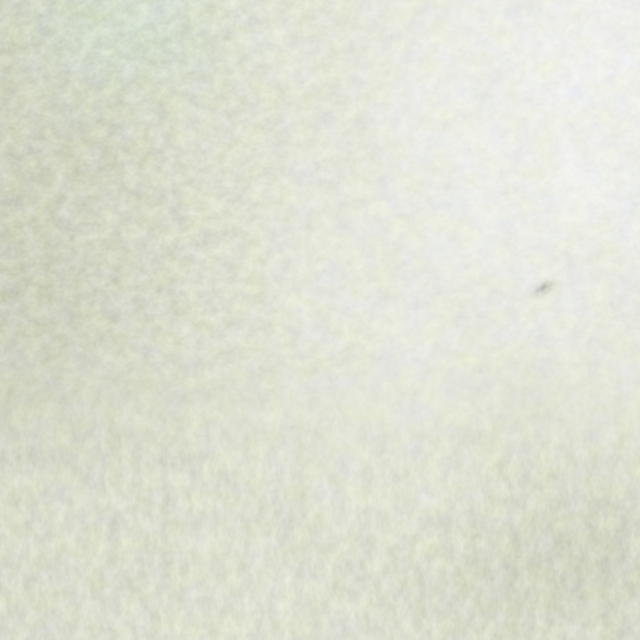
This texture is drawn by a Shadertoy shader. Its source:

```glsl
// Pale green-grey paper with soft uneven light, fine mottled grain and a small dark fleck.

const vec3 SAGE_SHADE = vec3(0.785, 0.800, 0.720);
const vec3 PAPER = vec3(0.874, 0.884, 0.825);
const vec3 PEARL = vec3(0.950, 0.955, 0.945);
const vec3 MINT_TINT = vec3(-0.020, 0.008, 0.012);
const vec3 YELLOW_TINT = vec3(0.010, 0.012, -0.026);

vec2 hashGradient(vec2 cell) {
    vec3 p = fract(vec3(cell.xyx) * vec3(0.1031, 0.1030, 0.0973));
    p += dot(p, p.yzx + 33.33);
    float angle = 6.28318 * fract((p.x + p.y) * p.z);
    return vec2(cos(angle), sin(angle));
}

float gradientNoise(vec2 p) {
    vec2 cell = floor(p);
    vec2 f = p - cell;
    vec2 w = f * f * f * (f * (f * 6.0 - 15.0) + 10.0);
    float a = dot(hashGradient(cell), f);
    float b = dot(hashGradient(cell + vec2(1, 0)), f - vec2(1, 0));
    float c = dot(hashGradient(cell + vec2(0, 1)), f - vec2(0, 1));
    float d = dot(hashGradient(cell + vec2(1, 1)), f - vec2(1, 1));
    return mix(mix(a, b, w.x), mix(c, d, w.x), w.y);
}

// Sum of octaves, each turned and shifted against the last
float fractalNoise(vec2 p, int octaves, float gain) {
    float sum = 0.0;
    float amplitude = 1.0;
    for (int i = 0; i < octaves; i++) {
        sum += amplitude * gradientNoise(p);
        p = mat2(1.6, 1.2, -1.2, 1.6) * p + vec2(17.3, 41.7);
        amplitude *= gain;
    }
    return sum;
}

float softBlob(vec2 p, vec2 center, vec2 radius) {
    vec2 d = (p - center) / radius;
    return exp(-dot(d, d));
}

// Broad light: 0 in the shaded sage areas, 1 in the bright corner
float paperLight(vec2 uv) {
    vec2 p = uv + 0.05 * vec2(gradientNoise(uv * 4.0), gradientNoise(uv * 4.0 + 30.0));
    float light = 0.45;
    light += 0.45 * softBlob(p, vec2(0.95, 0.85), vec2(0.45));
    light += 0.11 * softBlob(p, vec2(0.60, 0.50), vec2(0.25));
    light -= 0.35 * softBlob(p, vec2(-0.05, 0.65), vec2(0.34, 0.42));
    light -= 0.25 * softBlob(p, vec2(0.90, 0.12), vec2(0.20, 0.15));
    return light + 0.09 * fractalNoise(uv * 7.0 + 5.0, 2, 0.6);
}

vec3 paperColor(float light) {
    vec3 lower = mix(SAGE_SHADE, PAPER, clamp(light * 2.0, 0.0, 1.0));
    return mix(lower, PEARL, clamp(light * 2.0 - 1.0, 0.0, 1.0));
}

// Small slanted fleck with a ragged edge
float fleck(vec2 p, vec2 center, vec2 radius, float angle) {
    vec2 d = p - center;
    float c = cos(angle);
    float s = sin(angle);
    d = vec2(c * d.x + s * d.y, c * d.y - s * d.x);
    return softBlob(d, vec2(0.0), radius) * (1.0 + gradientNoise(p * 110.0));
}

void mainImage(out vec4 fragColor, in vec2 fragCoord) {
    vec2 uv = fragCoord / iResolution.xy;
    float light = paperLight(uv);
    vec3 color = paperColor(light);

    // Faint colour drift
    color += MINT_TINT * softBlob(uv, vec2(0.20, 0.96), vec2(0.14, 0.10));
    color += YELLOW_TINT * fractalNoise(uv * 24.0 + 60.0, 2, 0.7);

    // Grain leans diagonally above and stretches upright toward the bottom
    vec2 slanted = vec2(uv.x + 0.35 * uv.y, uv.y - 0.35 * uv.x);
    float upperGrain = fractalNoise(slanted * vec2(36.0, 42.0), 3, 0.75);
    float lowerGrain = fractalNoise(uv * vec2(48.0, 30.0) + 90.0, 3, 0.75);
    float grain = mix(lowerGrain, upperGrain, smoothstep(0.25, 0.5, uv.y));
    float grainStrength = mix(0.050, 0.024, smoothstep(0.3, 0.85, light));
    color += grainStrength * grain;

    // Sparse dim pits and the single dark fleck
    float pits = smoothstep(0.36, 0.65, gradientNoise(uv * 58.0 + 13.0));
    color -= 0.035 * pits * (1.0 - 0.5 * light);
    color -= 0.14 * fleck(uv, vec2(0.85, 0.55), vec2(0.017, 0.008), 0.45);

    fragColor = vec4(clamp(color, 0.0, 1.0), 1.0);
}
```
